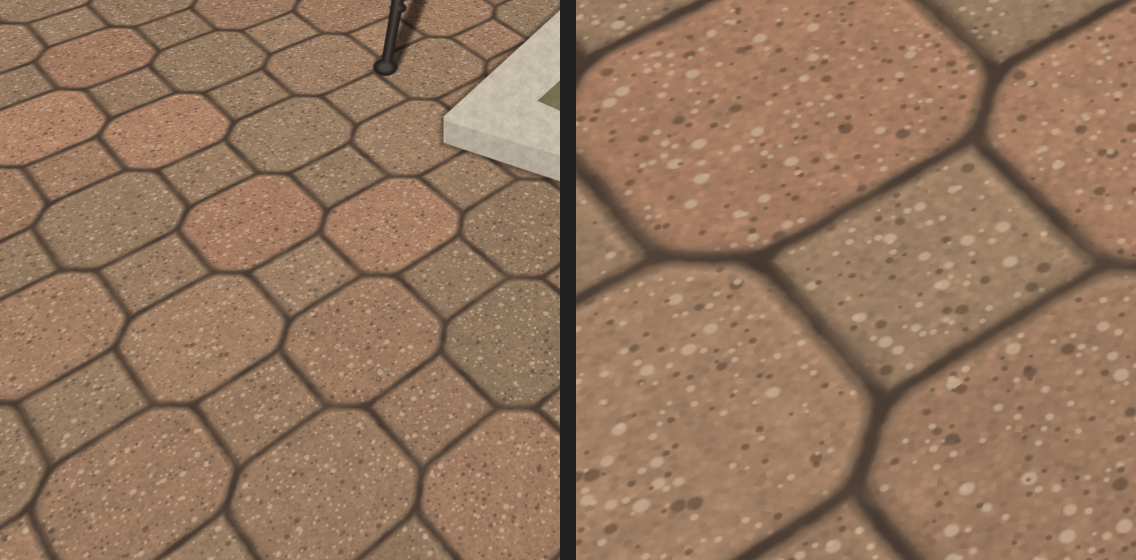
Left: the whole. Right: its middle third, enlarged.
Write a Shadertoy shader that draws this texture.

```glsl
// Octagon and square clay pavers in perspective, with a stone curb and an iron leg.

const vec3 JOINT = vec3(0.26, 0.21, 0.18);
const vec3 SAND = vec3(0.43, 0.35, 0.28);
const vec3 CURB = vec3(0.77, 0.73, 0.66);

float hash(vec2 p) {
    return fract(sin(dot(p, vec2(127.1, 311.7))) * 43758.5);
}

// Cellular noise: x = distance to the nearest seed, y = random id of that seed
vec2 cells(vec2 p) {
    vec2 base = floor(p), nearest = vec2(9.0, 0.0);
    for (int y = -1; y <= 1; y++)
    for (int x = -1; x <= 1; x++) {
        vec2 c = base + vec2(x, y);
        float d = distance(p, c + 0.15 + 0.7 * vec2(hash(c), hash(c + 57.3)));
        if (d < nearest.x) nearest = vec2(d, hash(c + 19.7));
    }
    return nearest;
}

float layeredSines(vec2 p) {
    float sum = 0.0, amp = 0.5;
    for (int i = 0; i < 4; i++) {
        sum += amp * sin(p.x + 1.7 * sin(p.y)) * cos(p.y + 1.3 * sin(p.x));
        p = mat2(1.5, 1.2, -1.2, 1.5) * p + 2.3;
        amp *= 0.6;
    }
    return sum;
}

// Screen point (y down) to paver lattice, one octagon per unit cell
vec2 groundPlane(vec2 p) {
    mat2 m = mat2(0.2543 - 0.0087 * p.x, 0.0085 - 0.0087 * p.y,
                  0.132 * p.x - 0.1367, 0.125 + 0.132 * p.y);
    return inverse(m) * (p - vec2(0.452, 0.393));
}

// Distance to the closest joint; octagons on integers, squares between them
float jointDistance(vec2 u) {
    vec2 q = abs(fract(u + 0.5) - 0.5);
    float diagonal = (0.615 - q.x - q.y) * 0.707;
    float side = 0.5 - max(q.x, q.y);
    float h = max(0.04 - abs(diagonal - side), 0.0);
    return diagonal < 0.0 ? -diagonal : max(min(diagonal, side) - h * h * 6.0, 0.0);
}

float capsule(vec2 p, vec2 a, vec2 b) {
    vec2 ab = b - a;
    return length(p - a - ab * clamp(dot(p - a, ab) / dot(ab, ab), 0.0, 1.0));
}

vec3 paving(vec2 u, float blur) {
    vec2 ragged = u + 0.006 * vec2(layeredSines(u * 19.0), layeredSines(u.yx * 23.0 + 4.0));
    float d = jointDistance(ragged);

    // Each paver gets its own tint; squares are greyer
    vec2 q = abs(fract(u + 0.5) - 0.5);
    bool isSquare = q.x + q.y > 0.615;
    vec2 id = isSquare ? floor(u) + 0.5 : floor(u + 0.5);
    float red = hash(id + 3.1) * (isSquare ? 0.65 : 1.0);
    vec3 col = mix(vec3(0.565, 0.47, 0.375), vec3(0.645, 0.485, 0.385), red);
    col *= 0.97 + 0.08 * hash(id + 8.4);

    // Mottling and fine grain
    col *= 1.0 + 0.05 * layeredSines(u * 9.0) + 0.05 * layeredSines(u * 47.0);
    vec2 grain = cells(u * 48.0);
    col *= 1.0 + 0.16 * (grain.y - 0.5) * smoothstep(0.7, 0.2, grain.x);

    // Pale and dark aggregate at two sizes
    for (int i = 0; i < 2; i++) {
        float scale = 17.0 + 14.0 * float(i);
        vec2 chip = cells(u * scale + 7.0 * float(i));
        float radius = 0.12 + 0.16 * fract(chip.y * 37.0);
        float soft = blur * scale + 0.06;
        float mask = smoothstep(radius + soft, radius - soft, chip.x);
        col = mix(col, vec3(0.78, 0.68, 0.58), mask * 0.75 * step(0.8, chip.y));
        col = mix(col, vec3(0.36, 0.28, 0.22), mask * 0.6 * step(chip.y, 0.14));
    }

    // Lit upper rims, shaded lower rims, then sandy joints with a dark core
    float slope = jointDistance(ragged + vec2(-0.008, 0.022)) - d;
    col *= 1.0 + 5.0 * slope * smoothstep(0.075, 0.02, d);
    float wear = layeredSines(u * 6.0 + 2.0);
    col = mix(col, SAND, 0.85 * smoothstep(0.04 + blur, 0.012, d));
    float core = 0.013 + 0.006 * wear - 0.25 * slope;
    return mix(col, JOINT, (0.75 + 0.25 * wear) * smoothstep(core + 0.007 + blur, core - 0.007 - blur, d));
}

void mainImage(out vec4 fragColor, in vec2 fragCoord) {
    vec2 p = fragCoord / iResolution.xy;
    p.y = 1.0 - p.y;
    float aa = 1.0 / iResolution.y;
    vec2 u = groundPlane(p);
    vec3 col = paving(u, 0.5 * length(fwidth(u)));

    // Iron leg with a collar, a round foot and a cast shadow
    float shadow = capsule(p, vec2(0.7, 0.115), vec2(0.757, -0.02));
    col *= 1.0 - 0.6 * smoothstep(0.02, 0.006, shadow);
    float leg = capsule(p, vec2(0.714, -0.02), vec2(0.689, 0.12)) - 0.010 - 0.02 * max(0.05 - p.y, 0.0);
    leg = min(leg, length((p - vec2(0.711, 0.014)) * vec2(0.8, 1.2)) - 0.012);
    leg = min(leg, length((p - vec2(0.688, 0.120)) * vec2(0.8, 1.1)) - 0.017);
    vec3 iron = mix(vec3(0.15, 0.13, 0.12), vec3(0.30, 0.27, 0.25), smoothstep(-0.002, -0.012, leg));
    col = mix(col, iron, smoothstep(aa, -aa, leg));

    // Curb block: top face, front face and recessed opening
    vec2 c = p - vec2(0.792, 0.208);
    float block = max(max(-c.x, -(c.y + 0.913 * c.x) * 0.74), (c.y - 0.047 - 0.33 * c.x) * 0.95);
    float front = smoothstep(-aa, aa, c.y - 0.007 - 0.303 * c.x);
    float stain = layeredSines(p * 75.0) + 0.6 * layeredSines(p * 190.0);
    vec3 stone = CURB * (1.0 + 0.07 * stain) * mix(1.0, 0.91, front);
    vec2 o = p - vec2(0.96, 0.18);
    float opening = max(-(o.y + 0.92 * o.x), o.y - 0.45 * o.x);
    stone = mix(stone, vec3(0.47, 0.44, 0.32) * (1.0 + 0.08 * stain), smoothstep(aa, -aa, opening));
    col *= 1.0 - 0.35 * smoothstep(0.012, 0.0, block);
    col = mix(col, stone, smoothstep(aa, -aa, block));

    fragColor = vec4(col, 1.0);
}
```
